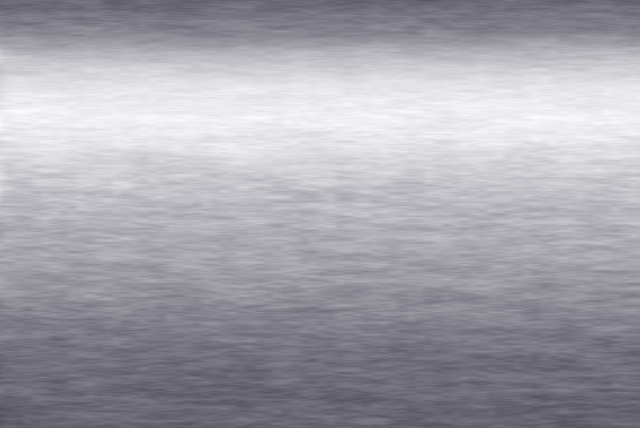
A Shadertoy shader for this texture:

```glsl
// Brushed metal sheet under a broad soft light.
// A vertical ramp of brightness stops gives the sheen; several octaves of
// horizontally stretched value noise bend the ramp and add the fine grain.

#define GRAIN_ROWS 58.0     // rows of the coarsest streaks per height
#define GRAIN_COLUMNS 7.0   // columns of the coarsest streaks per height
#define GRAIN_STRENGTH 0.21
#define SHEEN_WARP 0.035    // how far streaks shift the ramp
#define EDGE_WIDTH 0.012    // width of the ragged left edge
#define EDGE_STRENGTH 0.14
#define COOL_TINT 0.038
#define STOP_COUNT 16

float hash(vec2 p) {
    return fract(sin(dot(p, vec2(127.1, 311.7))) * 43758.5453);
}

float valueNoise(vec2 p) {
    vec2 cell = floor(p);
    vec2 f = fract(p);
    f = f * f * (3.0 - 2.0 * f);
    float low = mix(hash(cell), hash(cell + vec2(1.0, 0.0)), f.x);
    float high = mix(hash(cell + vec2(0.0, 1.0)), hash(cell + vec2(1.0)), f.x);
    return mix(low, high, f.y);
}

// Signed streak noise; octaves finer than a pixel fade out.
float brushedGrain(vec2 p, float pixel) {
    float sum = 0.0;
    float weight = 0.20;
    vec2 scale = vec2(GRAIN_COLUMNS, GRAIN_ROWS);
    for (int i = 0; i < 4; i++) {
        float visible = 1.0 - smoothstep(0.7, 1.6, scale.y * pixel);
        vec2 offset = vec2(17.3, 9.1) * float(i);
        sum += weight * visible * (valueNoise(p * scale + offset) - 0.5);
        scale *= vec2(1.9, 1.75);
        weight = 0.30;
    }
    return sum;
}

// Brightness along the height, from bottom to top.
float sheen(float y) {
    vec2 stops[STOP_COUNT] = vec2[STOP_COUNT](
        vec2(0.00, 0.40), vec2(0.10, 0.42), vec2(0.18, 0.455), vec2(0.26, 0.52),
        vec2(0.34, 0.60), vec2(0.40, 0.65), vec2(0.49, 0.70), vec2(0.57, 0.77),
        vec2(0.63, 0.845), vec2(0.68, 0.915), vec2(0.73, 0.945), vec2(0.79, 0.91),
        vec2(0.85, 0.79), vec2(0.885, 0.66), vec2(0.92, 0.53), vec2(1.00, 0.41));
    float level = stops[0].y;
    for (int i = 1; i < STOP_COUNT; i++) {
        float t = clamp((y - stops[i - 1].x) / (stops[i].x - stops[i - 1].x), 0.0, 1.0);
        level += (stops[i].y - stops[i - 1].y) * t;
    }
    return level;
}

void mainImage(out vec4 fragColor, in vec2 fragCoord) {
    vec2 p = fragCoord / iResolution.y;

    // Streaks and the sheen they disturb
    float grain = brushedGrain(p, 1.0 / iResolution.y);
    float drift = valueNoise(p * vec2(4.0, 30.0) + 5.7) - 0.5;
    float level = sheen(p.y + SHEEN_WARP * (0.5 * grain + 0.35 * drift));

    // Grain is strongest in the shade and compressed in the highlight
    level += grain * GRAIN_STRENGTH * mix(1.0, 0.65, smoothstep(0.7, 0.95, level));

    // Ragged blotches along the left edge
    float edge = exp(-p.x / EDGE_WIDTH);
    level += edge * EDGE_STRENGTH * (valueNoise(vec2(3.0, p.y * 24.0)) - 0.5);

    // Cool tint, fading out towards white
    float tint = COOL_TINT * (1.0 - smoothstep(0.4, 1.05, level) * 0.75);
    vec3 metal = vec3(level) + tint * vec3(0.0, -0.1, 1.0);
    fragColor = vec4(clamp(metal, 0.0, 1.0), 1.0);
}
```
